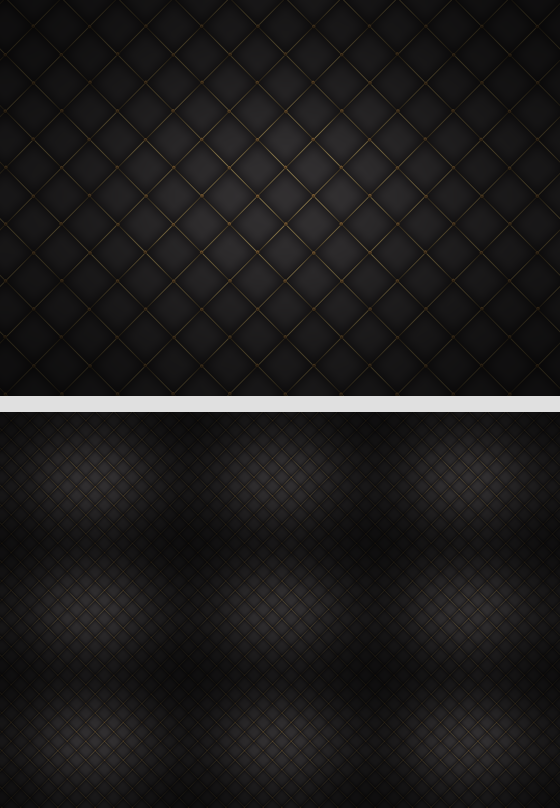
Top, the tile; bottom, the same tile 3 across and 3 down.
Reproduce this pattern procedurally as a Shadertoy shader.

```glsl
// Dark quilted padding: diamond cushions stitched with thin gold thread and
// small buttons at the crossings, under a soft central light. Diagonal lattice
// coordinates give the distances; cell ids and the light wrap, so it tiles.
#define REPEATS vec2(10.0, 7.0)
#define LATTICE_SHIFT vec2(0.10, 0.035)
#define THREAD_HALF_WIDTH 0.0075
#define BUTTON_RADIUS 0.032
#define BUTTON_SHIFT 0.010
#define PAD_EDGE vec3(0.080, 0.073, 0.078)
#define PAD_TOP vec3(0.161, 0.154, 0.158)
#define GOLD_LIGHT vec3(0.48, 0.42, 0.26)
#define GOLD_DARK vec3(0.24, 0.20, 0.12)
#define BUTTON_COLOR vec3(0.40, 0.30, 0.17)
#define LIGHT_EDGE 0.36
#define LIGHT_CENTER 1.22

float hash(vec2 p) {
    vec3 q = fract(p.xyx * vec3(0.1031, 0.1030, 0.0973));
    q += dot(q, q.yzx + 33.33);
    return fract((q.x + q.y) * q.z);
}

// Random value for a lattice feature, identical on opposite canvas edges
float wrappedHash(vec2 position, float salt) {
    return hash(mod(round(position * 4.0), REPEATS * 4.0) + salt);
}

// Diagonal coordinates back to cell coordinates
vec2 fromDiagonal(vec2 d) {
    return 0.5 * vec2(d.x + d.y, d.x - d.y);
}

float coverage(float dist, float pixel) {
    return clamp(0.5 - dist / pixel, 0.0, 1.0);
}

// Gold varies by stitch and fades towards one end of it
vec3 threadColor(vec2 stitchMiddle, float along) {
    float tone = wrappedHash(stitchMiddle, 3.0);
    float flip = step(0.5, wrappedHash(stitchMiddle, 11.0));
    float sheen = smoothstep(0.0, 0.6, mix(along, 1.0 - along, flip));
    return mix(GOLD_DARK, GOLD_LIGHT, sheen * mix(0.6, 1.0, tone));
}

void mainImage(out vec4 fragColor, in vec2 fragCoord) {
    vec2 uv = fragCoord / iResolution.xy;
    vec2 cell = uv * REPEATS - LATTICE_SHIFT;
    float pixel = REPEATS.x / iResolution.x;

    // Threads lie where either diagonal coordinate is a whole number
    vec2 diagonal = vec2(cell.x + cell.y, cell.x - cell.y);
    vec2 nearest = round(diagonal);
    vec2 middle = floor(diagonal) + 0.5;
    vec2 threadDist = abs(diagonal - nearest) * inversesqrt(2.0);

    // Broad light that is smooth across the canvas edges
    vec2 wave = 0.5 + 0.5 * cos(6.28318 * (uv - 0.5));
    float glow = 0.25 * (wave.x + wave.y) + 0.5 * wave.x * wave.y;
    float light = mix(LIGHT_EDGE, LIGHT_CENTER, glow);

    // Cushion: flat on top, rounded off towards its four seams
    vec2 seam = smoothstep(-0.04, 0.25, threadDist);
    float puff = sqrt(seam.x * seam.y);
    vec2 padCenter = fromDiagonal(middle);
    float padTone = mix(0.97, 1.03, wrappedHash(padCenter, 7.0));
    vec3 color = mix(PAD_EDGE, PAD_TOP, puff) * padTone;

    // Gold threads
    vec2 along = fract(diagonal);
    vec3 goldA = threadColor(fromDiagonal(vec2(nearest.x, middle.y)), along.y);
    vec3 goldB = threadColor(fromDiagonal(vec2(middle.x, nearest.y)), along.x);
    color = mix(color, goldA, coverage(threadDist.x - THREAD_HALF_WIDTH, pixel));
    color = mix(color, goldB, coverage(threadDist.y - THREAD_HALF_WIDTH, pixel));

    // Buttons: slightly off the crossings, dark rim, dimpled face
    vec2 node = fromDiagonal(nearest);
    vec2 shift = vec2(wrappedHash(node, 19.0), wrappedHash(node, 29.0)) * 2.0 - 1.0;
    vec2 local = cell - node - shift * BUTTON_SHIFT;
    float r = length(local);
    float rim = coverage(r - BUTTON_RADIUS * 1.3, pixel);
    float face = coverage(r - BUTTON_RADIUS, pixel);
    float relief = 0.85 + 0.25 * clamp(local.y / BUTTON_RADIUS, -1.0, 1.0);
    relief *= mix(0.7, 1.0, smoothstep(0.0, 0.6 * BUTTON_RADIUS, r));
    color = mix(color, PAD_EDGE * 0.7, 0.5 * rim);
    color = mix(color, BUTTON_COLOR * relief, face);

    fragColor = vec4(color * light, 1.0);
}
```
